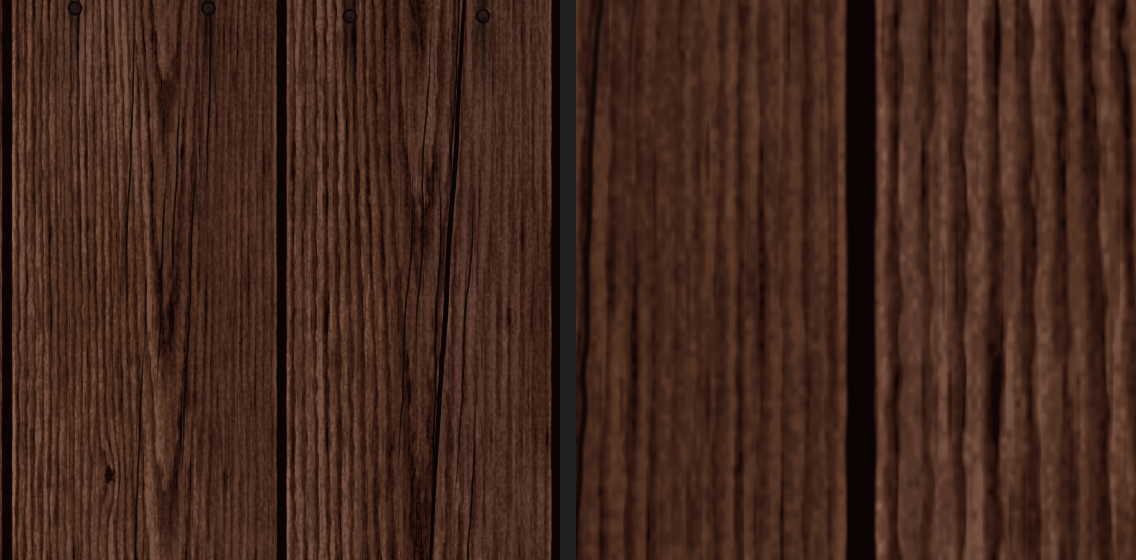
Left: the whole. Right: its middle third, enlarged.
This texture is drawn by a three.js fragment shader. Its source:

```glsl
// Two weathered dark planks, upright, with black gaps, nails, cracks and a knot.
// Growth rings are contours of a bent distance from each board's heart line;
// stretched value noise adds fibres, pores and broad changes of tone.
varying vec2 vUv;

const float BOARD_PITCH = 0.4905;
const float BOARD_START = 0.0125;
const float GAP_HALF = 0.0088;
const float EDGE = 0.0016;
const float RING_COUNT = 37.0;
const float RING_COUNT_STEP = -12.0;
const float RING_TILT = 0.085;
const float NAIL_RADIUS = 0.0115;
const float GRIT_STRENGTH = 0.38;
const float FIBRE_STRENGTH = 0.34;
const int CRACKS = 6;
const vec2 KNOT = vec2(0.195, 0.153);

const vec3 GAP_COLOR = vec3(0.045, 0.015, 0.013);
const vec3 PORE = vec3(0.07, 0.02, 0.02);
const vec3 DARK = vec3(0.19, 0.09, 0.06);
const vec3 BROWN = vec3(0.25, 0.14, 0.10);
const vec3 WARM = vec3(0.33, 0.20, 0.13);
const vec3 DUSTY = vec3(0.33, 0.21, 0.17);
const vec3 PALE = vec3(0.45, 0.31, 0.25);
const vec3 IRON = vec3(0.15, 0.10, 0.105);

float hash(vec2 p) {
  return fract(sin(dot(p, vec2(127.1, 311.7))) * 43758.5453);
}

float noise(vec2 p) {
  vec2 i = floor(p), f = fract(p);
  f = f * f * (3.0 - 2.0 * f);
  return mix(mix(hash(i), hash(i + vec2(1.0, 0.0)), f.x),
             mix(hash(i + vec2(0.0, 1.0)), hash(i + vec2(1.0, 1.0)), f.x), f.y);
}

// Ring phase: straight at the sides, arched around the heart
float ringPhase(vec2 p, float a, float board) {
  float d = sqrt(a * a + 0.002);
  float spread = d * d / (d + 0.12);
  float arch = RING_TILT * p.y * exp(-a * a / 0.06);
  float wander = 0.022 * (noise(vec2(p.x * 9.0, p.y * 2.5) + board * 17.0) - 0.5);
  float ragged = noise(p * vec2(220.0, 45.0)) - 0.5;
  vec2 k = (p - KNOT) / vec2(0.022, 0.06);
  return (RING_COUNT + RING_COUNT_STEP * board) * (spread - arch + wander)
       + 0.26 * ragged + 1.2 * exp(-dot(k, k));
}

vec3 woodRamp(float t, float dusty) {
  vec3 c = mix(PORE, DARK, smoothstep(-0.15, 0.22, t));
  c = mix(c, BROWN, smoothstep(0.18, 0.45, t));
  c = mix(c, mix(WARM, DUSTY, dusty), smoothstep(0.42, 0.70, t));
  return mix(c, PALE, smoothstep(0.68, 1.0, t));
}

// Dark line of the given half width around offset d
float slit(float d, float halfWidth) {
  return 1.0 - smoothstep(halfWidth - EDGE * 0.5, halfWidth + EDGE, abs(d));
}

// Thin drying cracks near the heart, then the long split of the second board
float cracks(vec2 p, float l, float board) {
  float total = 0.0;
  float wobble = 0.007 * (noise(vec2(p.y * 7.0, board * 5.0)) - 0.5)
               + 0.002 * (noise(vec2(p.y * 45.0, board)) - 0.5);
  for (int i = 0; i < CRACKS; i++) {
    vec2 seed = vec2(float(i), board * 9.0 + 3.0);
    float x = 0.43 + 0.055 * float(i) + 0.03 * hash(seed);
    float middle = hash(seed + 21.0);
    float reach = 0.20 + 0.25 * hash(seed + 43.0);
    float lean = 0.06 + 0.08 * hash(seed + 65.0);
    float fade = 1.0 - smoothstep(0.4, 1.0, abs(p.y - middle) / reach);
    float d = (l - x - lean * (p.y - 0.5)) * BOARD_PITCH + wobble;
    total = max(total, 0.85 * fade * slit(d, 0.0012 * fade));
  }
  float split = p.x - 0.768 - 0.062 * p.y - 0.4 * wobble;
  float splitWidth = 0.0025 + 0.0016 * sin(p.y * 3.1);
  return max(total, slit(split, splitWidth) * step(0.5, board));
}

void main() {
  vec2 p = vUv;
  float u = (p.x - BOARD_START) / BOARD_PITCH;
  float board = floor(u);
  float l = u - board;
  float a = l - (0.577 - 0.075 * board);

  // Rings, strongest on the left side of a board
  float phase = ringPhase(p, a, board);
  float r = fract(phase);
  float ring = smoothstep(0.0, 0.50, r) * (1.0 - smoothstep(0.78, 1.0, r));
  float contrast = mix(0.60, 0.24, smoothstep(0.02, 0.22, a));
  contrast *= 0.65 + 0.6 * hash(vec2(floor(phase), board + step(0.0, a) * 7.0));

  // Fibres, dark pores, grit and broad tone
  float fibre = noise(p * vec2(230.0, 9.0)) - 0.5;
  float pores = smoothstep(0.66, 0.95, noise(p * vec2(250.0, 14.0) + 57.0));
  float grit = 0.55 * noise(p * vec2(340.0, 150.0)) + 0.45 * noise(p * vec2(250.0, 230.0) + 9.0) - 0.5;
  float broad = noise(p * vec2(6.0, 2.2) + 31.0) - 0.5;
  float tone = 0.48 + contrast * (ring - 0.55) + FIBRE_STRENGTH * fibre
             + GRIT_STRENGTH * grit + 0.20 * broad - 0.28 * pores;
  tone += 0.09 * smoothstep(0.0, -0.25, a) - 0.10 * exp(-a * a / 0.012);
  tone += 0.07 * (0.5 - p.y);
  float streak = (a + 0.04 + 0.14 * p.y * p.y) / 0.035;
  tone += 0.26 * exp(-streak * streak) * (1.0 - step(0.5, board));
  vec3 color = woodRamp(tone, clamp(0.35 + 0.4 * board + broad, 0.0, 1.0));

  color = mix(color, GAP_COLOR, cracks(p, l, board));

  // Knot
  vec2 k = (p - KNOT) / vec2(0.009, 0.018);
  color = mix(color, PORE, 0.9 * (1.0 - smoothstep(0.5, 1.2, length(k) + 0.8 * grit)));

  // Two nails per board, each with a dark stain below
  for (int i = 0; i < 2; i++) {
    float nailX = BOARD_START + BOARD_PITCH * (board + 0.248 + 0.485 * float(i));
    vec2 q = p - vec2(nailX, 0.985 - 0.014 * board);
    color *= 1.0 - 0.45 * exp(-q.x * q.x / 0.00016) * smoothstep(-0.18, 0.0, q.y);
    float d = length(q) + 0.002 * grit;
    color = mix(color, PORE, 1.0 - smoothstep(NAIL_RADIUS, NAIL_RADIUS + 0.003, d));
    vec3 head = IRON * (0.9 + 0.8 * grit + 18.0 * q.y);
    color = mix(color, head, 1.0 - smoothstep(NAIL_RADIUS - 0.004, NAIL_RADIUS - 0.001, d));
  }

  // Worn rims and black gaps
  float side = min(l, 1.0 - l) * BOARD_PITCH + 0.0012 * (noise(vec2(p.y * 40.0, u)) - 0.5);
  float rim = (side - GAP_HALF - 0.003) / 0.0025;
  color *= 1.0 + 0.22 * exp(-rim * rim);
  color = mix(GAP_COLOR, color, smoothstep(GAP_HALF - EDGE, GAP_HALF + EDGE, side));
  gl_FragColor = vec4(color, 1.0);
}
```
